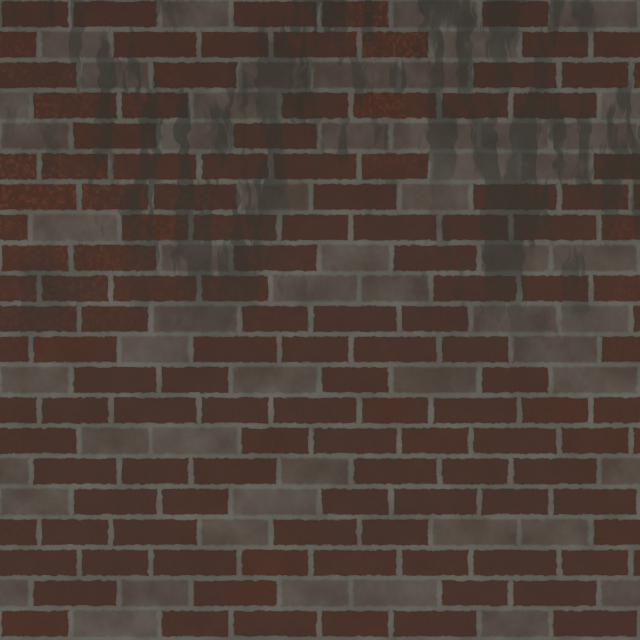
Give the GLSL for this texture, as a Shadertoy shader.

```glsl
#define ROWS 21.0
#define PAIRS 4.0
#define LONG_PART 0.552
#define ROW_SHIFT 0.25
#define FIRST_JOINT 0.443
#define JOINT_HALF vec2(0.0046, 0.0042)
#define RAGGED 0.0048
#define FADED_SHARE 0.27
#define STREAK_DEPTH 0.55
#define RUST_DEPTH 0.45

const vec3 BRICK_BROWN = vec3(0.272, 0.197, 0.168);
const vec3 BRICK_RED = vec3(0.300, 0.190, 0.150);
const vec3 FADED_DARK = vec3(0.300, 0.258, 0.230);
const vec3 FADED_LIGHT = vec3(0.350, 0.322, 0.295);
const vec3 MORTAR_DARK = vec3(0.320, 0.310, 0.285);
const vec3 MORTAR_LIGHT = vec3(0.385, 0.380, 0.350);
const vec3 RUST = vec3(0.440, 0.250, 0.170);
const vec3 SOOT = vec3(0.200, 0.200, 0.180);

float hash(vec2 p) {
    vec3 q = fract(p.xyx * 0.1031);
    q += dot(q, q.yzx + 33.33);
    return fract((q.x + q.y) * q.z);
}

float noise(vec2 p) {
    vec2 cell = floor(p), f = fract(p);
    f = f * f * (3.0 - 2.0 * f);
    float low = mix(hash(cell), hash(cell + vec2(1, 0)), f.x);
    float high = mix(hash(cell + vec2(0, 1)), hash(cell + 1.0), f.x);
    return mix(low, high, f.y);
}

float fbm(vec2 p) {
    float sum = 0.0, amplitude = 0.533;
    for (int i = 0; i < 4; i++) {
        sum += amplitude * noise(p);
        p = p * 2.03 + 17.3;
        amplitude *= 0.5;
    }
    return sum;
}

// Returns distances to the joint centres in xy, brick id in zw
vec4 brickCell(vec2 p) {
    float y = (p.y + 0.0017) * ROWS;
    float row = floor(y);
    float x = p.x * PAIRS - FIRST_JOINT - ROW_SHIFT * row;
    float f = fract(x), v = fract(y);
    float dx = min(min(f, 1.0 - f), abs(f - LONG_PART)) / PAIRS;
    float dy = min(v, 1.0 - v) / ROWS;
    float column = 2.0 * mod(floor(x), PAIRS) + step(LONG_PART, f);
    return vec4(dx, dy, column, row);
}

// Vertical drips, gathered in patches and mostly high on the wall
float streaks(vec2 p) {
    float patches = smoothstep(0.36, 0.66, fbm(vec2(p.x * 6.0, p.y * 4.0) + 31.0));
    float wobble = 0.5 * noise(p * 70.0);
    float drip = fbm(vec2(p.x * 48.0 + wobble, p.y * 9.0) + 8.0);
    float height = 1.0 - smoothstep(0.35, 0.62, p.y);
    return smoothstep(0.50, 0.63, drip + 0.12 * (patches - 0.5)) * patches * height;
}

void mainImage(out vec4 fragColor, in vec2 fragCoord) {
    vec2 p = fragCoord / iResolution.xy;
    p.y = 1.0 - p.y; // rows count downward
    float aa = 0.9 / iResolution.y;

    vec4 cell = brickCell(p);
    vec2 id = cell.zw;
    vec2 inset = cell.xy - JOINT_HALF;
    float edge = min(inset.x, inset.y) + RAGGED * (fbm(p * 130.0) - 0.5);

    float cloud = fbm(p * 26.0 + 5.0);
    float broad = fbm(p * 5.0 + 50.0);
    float grain = fbm(p * 190.0 + 70.0);

    // Mortar, lighter along the middle of each joint
    float core = 1.0 - smoothstep(-0.004, 0.001, edge);
    vec3 mortar = mix(MORTAR_DARK, MORTAR_LIGHT, clamp(0.3 + 0.45 * core + 0.9 * (cloud - 0.5), 0.0, 1.0));

    // Sound bricks, with rust where the broad noise is high
    float tone = hash(id + 3.7);
    vec3 brick = mix(BRICK_BROWN, BRICK_RED, 0.8 * tone * smoothstep(0.3, 0.7, broad));
    float rustArea = smoothstep(0.50, 0.72, broad) * (1.0 - smoothstep(0.2, 0.65, p.y));
    brick = mix(brick, RUST, RUST_DEPTH * rustArea * smoothstep(0.45, 0.75, grain));
    brick *= 0.95 + 0.05 * smoothstep(0.0, 0.003, edge);

    // Faded bricks, softly blended into the mortar
    float faded = step(hash(id + 41.3), FADED_SHARE);
    float fade = clamp(0.2 + 0.5 * hash(id + 19.1) + 1.3 * (cloud - 0.5), 0.0, 1.0);
    brick = mix(brick, mix(FADED_DARK, FADED_LIGHT, fade), faded);

    float softness = mix(aa, 0.0022, faded);
    vec3 color = mix(mortar, brick, smoothstep(-softness, softness, edge));

    // Weathering
    color = mix(color, SOOT, STREAK_DEPTH * streaks(p));
    color *= 1.0 + 0.07 * (cloud - 0.5) + 0.06 * (grain - 0.5);
    color *= 0.96 + 0.06 * smoothstep(0.0, 0.45, p.y);
    fragColor = vec4(color, 1.0);
}
```
